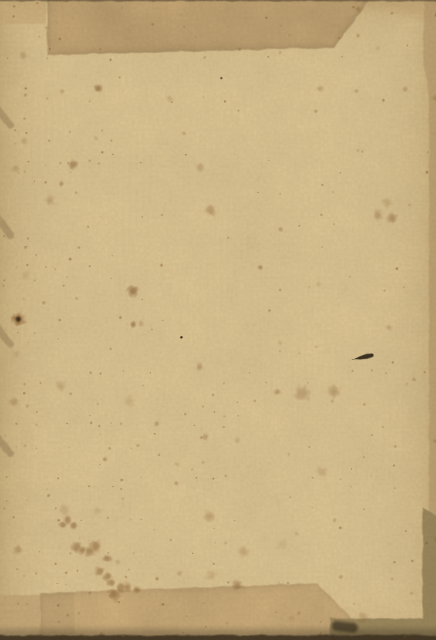
Write a WebGL 1 fragment shader that draws this texture.

```glsl
precision highp float;
// An aged paper endleaf with folded flaps at head and foot, worn margins and foxing.
// Half-plane distances shape the flaps; gradient noise gives mottling and ragged edges;
// jittered grids scatter the stains. Lengths are in canvas heights, origin lower left.

uniform vec2 u_resolution;

#define PAPER vec3(0.825, 0.735, 0.548)
#define FLAP vec3(0.695, 0.583, 0.408)
#define OLIVE vec3(0.525, 0.455, 0.305)
#define RUST vec3(0.50, 0.34, 0.17)
#define INK vec3(0.16, 0.13, 0.085)
#define EDGE_SOFT 0.0022
#define EDGE_WOBBLE 0.0035
#define MOTTLE 0.035
#define GRAIN 0.035
#define FOXING 0.62

float hash(vec2 p) {
  return fract(sin(dot(p, vec2(127.1, 311.7))) * 43758.5453);
}

vec2 gradient(vec2 cell) {
  float a = 6.28318 * hash(cell);
  return vec2(cos(a), sin(a));
}

float noise(vec2 p) {
  vec2 i = floor(p), f = fract(p);
  vec2 u = f * f * f * (f * (f * 6.0 - 15.0) + 10.0);
  vec2 e = vec2(1.0, 0.0);
  float low = mix(dot(gradient(i), f), dot(gradient(i + e), f - e), u.x);
  float high = mix(dot(gradient(i + e.yx), f - e.yx), dot(gradient(i + 1.0), f - 1.0), u.x);
  return mix(low, high, u.y);
}

float fbm(vec2 p) {
  float sum = 0.0, amp = 0.6;
  for (int i = 0; i < 4; i++) {
    sum += amp * noise(p);
    p = p * 2.03 + 7.3;
    amp *= 0.5;
  }
  return sum;
}

float inside(float d) { return 1.0 - smoothstep(-EDGE_SOFT, EDGE_SOFT, d); }

float rim(float d, float width) { return inside(d) * exp(min(d, 0.0) / width); }

float spot(vec2 p, vec2 c, float r) {
  float d = length(p - c) * (1.0 + 0.5 * noise(p * 130.0));
  return 1.0 - smoothstep(0.15 * r, r, d);
}

float segment(vec2 p, vec2 a, vec2 b) {
  vec2 ab = b - a;
  return length(p - a - ab * clamp(dot(p - a, ab) / dot(ab, ab), 0.0, 1.0));
}

// Jittered stains, crowded toward the left margin and lower left corner.
float scatter(vec2 p, float cells, float radius, float amount) {
  vec2 id = floor(p * cells);
  vec2 jitter = vec2(hash(id + 3.1), hash(id + 8.7));
  vec2 c = (id + 0.25 + 0.5 * jitter) / cells;
  float crowd = 0.35 + exp(-c.x * 7.0) + 1.2 * exp(-length(c - vec2(0.08, 0.1)) * 11.0);
  float keep = step(hash(id + 17.0), amount * crowd);
  return keep * spot(p, c, radius * mix(0.45, 1.0, hash(id + 5.0))) * mix(0.3, 1.0, hash(id + 11.0));
}

void main() {
  vec2 p = gl_FragCoord.xy / u_resolution.y;
  float right = u_resolution.x / u_resolution.y;
  p.x *= 0.6797 / right;
  float fromRight = 0.6797 - p.x;
  float wobble = EDGE_WOBBLE * fbm(p * 45.0);
  float cloud = fbm(p * 9.0);

  // Paper ground, darkening gently to the margins
  vec3 col = PAPER * (1.0 + MOTTLE * cloud + 0.02 * fbm(p * 38.0));
  float margin = min(min(p.x, fromRight), min(p.y, 1.0 - p.y));
  col *= 1.0 - vec3(0.09, 0.11, 0.15) * exp(-margin / 0.035);

  // Head flap and the stained corners beside it
  float head = max(0.074 - p.x, 0.914 + 0.027 * (p.x - 0.074) - p.y);
  head = max(head, dot(p - vec2(0.521, 0.926), vec2(0.805, -0.594))) + wobble;
  float headCorner = max(p.x - 0.072, 0.963 - p.y) + wobble;
  float headRight = max(0.555 - p.x, 0.978 - p.y + 0.012 * sin(p.x * 25.0)) + wobble;
  col = mix(col, FLAP * 1.08, 0.55 * inside(headCorner));
  col = mix(col, FLAP * 1.06, 0.6 * smoothstep(0.012, -0.012, headRight));
  col = mix(col, FLAP * (1.04 + 0.12 * cloud), 0.94 * inside(head));
  col *= 1.0 - 0.11 * rim(head, 0.006);

  // Foot flap, its left tab and the bared board at the right
  float foot = max(0.0625 - p.x, p.y - 0.073 - 0.036 * (p.x - 0.0625));
  foot = max(foot, dot(p - vec2(0.495, 0.0885), vec2(0.724, 0.69))) + wobble;
  float tab = max(p.x - 0.064, p.y - 0.070) + wobble;
  float board = max(0.515 - p.x, p.y - 0.034) + wobble;
  float corner = max(fromRight - 0.021, p.y - 0.195 - 0.6 * fromRight) + wobble;
  col = mix(col, FLAP * 1.04, 0.7 * inside(tab));
  col = mix(col, FLAP * (1.06 + 0.12 * cloud), 0.85 * inside(foot));
  col *= 1.0 - 0.08 * rim(foot, 0.005);
  col *= 1.0 - 0.05 * inside(abs(p.x - 0.09) - 0.026) * inside(foot);
  col = mix(col, OLIVE * 1.05, 0.85 * max(inside(board), inside(corner)));

  // Worn outer edges
  float strip = inside(fromRight - 0.011 - 0.008 * smoothstep(0.85, 0.9, p.y) + wobble);
  col = mix(col, FLAP * 0.98, 0.65 * strip * (1.0 - inside(corner)));
  col *= 1.0 - 0.22 * smoothstep(0.026, 0.008, p.y);
  col = mix(col, INK * 1.5, 0.9 * smoothstep(0.010, 0.005, p.y + wobble));
  col *= 1.0 - 0.35 * smoothstep(0.996, 1.0, p.y + wobble);

  // Scattered foxing, coarse to fine
  float fox = 0.55 * scatter(p, 17.0, 0.012, 0.32);
  fox = max(fox, 0.7 * scatter(p + 0.37, 33.0, 0.006, 0.22));
  fox = max(fox, 0.8 * scatter(p, 61.0, 0.0035, 0.16));

  // Stain trail running down into the foot flap
  for (int i = 0; i < 16; i++) {
    float t = float(i) / 15.0;
    vec2 j = vec2(hash(vec2(t, 2.0)), hash(vec2(t, 6.0))) - 0.5;
    vec2 c = mix(vec2(0.108, 0.182), vec2(0.205, 0.068), t) + j * 0.03;
    fox = max(fox, spot(p, c, 0.007 + 0.006 * hash(vec2(t, 9.0))) * 0.75);
  }

  // Distinct stains
  fox = max(fox, 1.2 * spot(p, vec2(0.0286, 0.501), 0.013));
  fox = max(fox, 0.95 * spot(p, vec2(0.207, 0.545), 0.011));
  fox = max(fox, 0.9 * spot(p, vec2(0.153, 0.862), 0.008));
  fox = max(fox, 0.75 * spot(p, vec2(0.114, 0.743), 0.010));
  fox = max(fox, 0.8 * spot(p, vec2(0.208, 0.493), 0.007));
  fox = max(fox, 0.65 * spot(p, vec2(0.611, 0.659), 0.011));
  fox = max(fox, 0.5 * spot(p, vec2(0.589, 0.664), 0.010));
  fox = max(fox, 0.45 * spot(p, vec2(0.471, 0.385), 0.016));
  fox = max(fox, 0.5 * spot(p, vec2(0.521, 0.388), 0.013));
  fox = max(fox, 0.7 * spot(p, vec2(0.370, 0.086), 0.010));
  col = mix(col, RUST, min(FOXING * fox, 1.0));

  // Evenly spaced slanted smudges on the left margin
  for (int i = 0; i < 4; i++) {
    vec2 c = vec2(0.004, 0.816 - 0.171 * float(i));
    float d = segment(p, c + vec2(-0.008, 0.014), c + vec2(0.012, -0.012)) + wobble;
    col = mix(col, FLAP * 0.88, 0.65 * smoothstep(0.008, 0.003, d));
  }

  // Ink flick and dark specks
  float taper = mix(0.0005, 0.004, smoothstep(0.542, 0.578, p.x));
  float flick = segment(p, vec2(0.544, 0.437), vec2(0.580, 0.445)) + 0.8 * wobble;
  float ink = 0.9 * (1.0 - smoothstep(0.3 * taper, taper + 0.0008, flick));
  ink = max(ink, spot(p, vec2(0.283, 0.473), 0.0032));
  ink = max(ink, 0.75 * spot(p, vec2(0.0286, 0.501), 0.006));
  ink = max(ink, 0.7 * spot(p, vec2(0.345, 0.878), 0.003));
  ink = max(ink, 0.6 * smoothstep(0.012, 0.003, segment(p, vec2(0.525, 0.022), vec2(0.55, 0.019))));
  col = mix(col, INK, ink);

  // Fibre grain and faint weave
  float weave = noise(p * vec2(30.0, 240.0)) + noise(p * vec2(240.0, 30.0));
  col *= 1.0 + GRAIN * (0.8 * noise(p * 190.0) + 0.3 * weave);
  gl_FragColor = vec4(col, 1.0);
}
```
